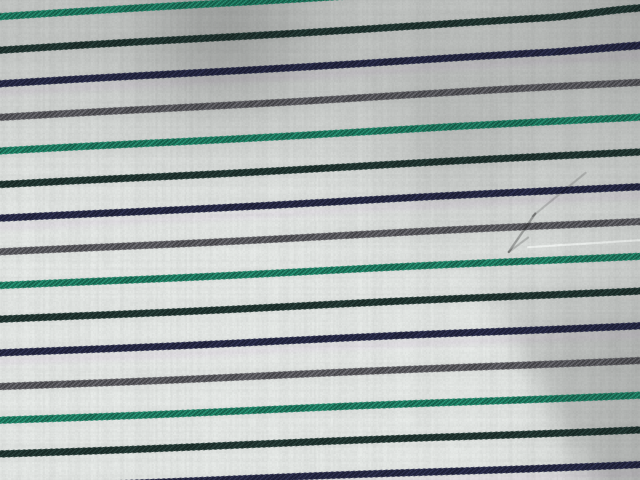
Reproduce this texture procedurally as a Shadertoy shader.

```glsl
// Pale woven cotton with thin corded stripes that climb gently to the right,
// cycling through green, forest, navy and grey. Stripes come from a repeating
// row coordinate; twisted cords, threads, soft shade and creases are layered.

const float TAU = 6.2831853;
const vec3 CLOTH = vec3(0.985, 1.0, 0.99);
const vec3 CORDS[4] = vec3[4](
    vec3(0.11, 0.47, 0.37),   // green
    vec3(0.12, 0.20, 0.185),  // forest
    vec3(0.14, 0.15, 0.26),   // navy
    vec3(0.34, 0.34, 0.36));  // grey

float hash(vec2 cell) {
    vec3 q = fract(vec3(cell.xyx) * 0.1031);
    q += dot(q, q.yzx + 33.33);
    return fract((q.x + q.y) * q.z);
}

// Smooth one-dimensional thread noise
float threadNoise(float t, float seed) {
    float i = floor(t), f = fract(t);
    return mix(hash(vec2(i, seed)), hash(vec2(i + 1.0, seed)), f * f * (3.0 - 2.0 * f));
}

float blob(vec2 p, vec2 centre, vec2 radius) {
    vec2 d = (p - centre) / radius;
    return exp(-dot(d, d));
}

float segmentDistance(vec2 p, vec2 a, vec2 b) {
    vec2 ab = b - a;
    return length(p - a - ab * clamp(dot(p - a, ab) / dot(ab, ab), 0.0, 1.0));
}

float crease(vec2 p, vec2 a, vec2 b, float width, float pixel) {
    return 1.0 - smoothstep(width, width + 1.5 * pixel, segmentDistance(p, a, b));
}

// Broad light over the cloth: brightest at lower left, folded at the right
float lightAt(vec2 p) {
    float light = 0.89;
    light -= 0.13 * (1.0 - smoothstep(0.0, 0.5, p.y));
    light -= 0.13 * blob(p, vec2(0.47, 0.06), vec2(0.17, 0.20));
    light -= 0.10 * blob(p, vec2(0.96, 0.30), vec2(0.20, 0.22));
    light -= 0.10 * smoothstep(0.95, 1.40, p.x);
    float foldEdge = p.x - 1.05 - 0.55 * (p.y - 0.68);
    light -= 0.10 * smoothstep(-0.05, 0.06, foldEdge) * smoothstep(0.50, 0.75, p.y);
    return light;
}

// Fine vertical and horizontal threads with uneven thickness
float weaveAt(vec2 p) {
    float warp = threadNoise(p.x * 230.0, 3.0) - 0.5;
    float weft = threadNoise(p.y * 230.0, 8.0) - 0.5;
    float streak = threadNoise(p.x * 55.0, 5.0 + floor(p.y * 9.0)) - 0.5;
    float grain = hash(floor(p * 300.0)) - 0.5;
    return 1.0 + 0.035 * warp + 0.025 * weft + 0.012 * streak + 0.03 * grain;
}

// Signed row position: integers lie on stripe centres, counted downward
float stripeRow(vec2 p, float across, float spacing) {
    float start = mix(0.0347, -0.046, across);
    float lift = 0.010 * smoothstep(0.85, 1.0, across) * (1.0 - smoothstep(0.0, 0.17, p.y));
    float sway = 0.0008 * sin(p.x * 7.0 + p.y * 3.0);
    return (p.y + lift + sway - start) / spacing;
}

// Cord tint and coverage; along and offset share the canvas height as unit
vec4 cordAt(float along, float offset, float row, vec3 dye, float pixel) {
    float twist = (along + 1.3 * offset) / 0.0113 + hash(vec2(row, 2.0));
    float bulge = cos(TAU * twist);
    float halfWidth = 0.0073 + 0.0006 * bulge;
    float coverage = 1.0 - smoothstep(-0.8 * pixel, 0.8 * pixel, abs(offset) - halfWidth);
    float strand = 0.92 + 0.14 * bulge + 0.14 * (hash(vec2(floor(twist + 0.5), row)) - 0.5);
    float fibre = 0.05 * sin(TAU * (along - 0.6 * offset) / 0.0047);
    float glint = 0.035 * smoothstep(0.5, 1.0, bulge);
    return vec4(dye * (strand + fibre) + glint, coverage);
}

void mainImage(out vec4 fragColor, in vec2 fragCoord) {
    float pixel = 1.0 / iResolution.y;
    vec2 p = vec2(fragCoord.x, iResolution.y - fragCoord.y) * pixel;
    float across = fragCoord.x / iResolution.x;

    // Ground cloth
    float light = lightAt(p);
    vec3 color = CLOTH * light * weaveAt(p);

    // Nearest stripe and its dye
    float spacing = mix(0.0701, 0.0724, across);
    float position = stripeRow(p, across, spacing);
    float row = floor(position + 0.5);
    float offset = (position - row) * spacing;
    int dyeIndex = int(mod(row, 4.0) + 0.5) % 4;

    // Soft contact shade and a faint violet tinge below navy
    color *= 1.0 - 0.06 * exp(-abs(offset) / 0.009);
    float tinge = dyeIndex == 2 ? blob(vec2(offset, 0.0), vec2(0.018, 0.0), vec2(0.009, 1.0)) : 0.0;
    color *= mix(vec3(1.0), vec3(0.99, 0.965, 0.995), tinge);

    // Corded stripe
    vec4 cord = cordAt(p.x, offset, row, CORDS[dyeIndex], pixel);
    color = mix(color, cord.rgb * mix(0.8, 1.08, light), cord.a);

    // Thin creases meeting at one point
    vec2 tip = vec2(1.06, 0.525);
    float marks = 0.28 * crease(p, tip, vec2(1.115, 0.445), 0.0008, pixel);
    marks += 0.16 * crease(p, vec2(1.11, 0.45), vec2(1.22, 0.36), 0.0006, pixel);
    marks += 0.18 * crease(p, tip, vec2(1.10, 0.495), 0.0006, pixel);
    color *= 1.0 - marks;
    color += 0.10 * crease(p, vec2(1.10, 0.515), vec2(1.34, 0.50), 0.0006, pixel);

    fragColor = vec4(clamp(color, 0.0, 1.0), 1.0);
}
```
